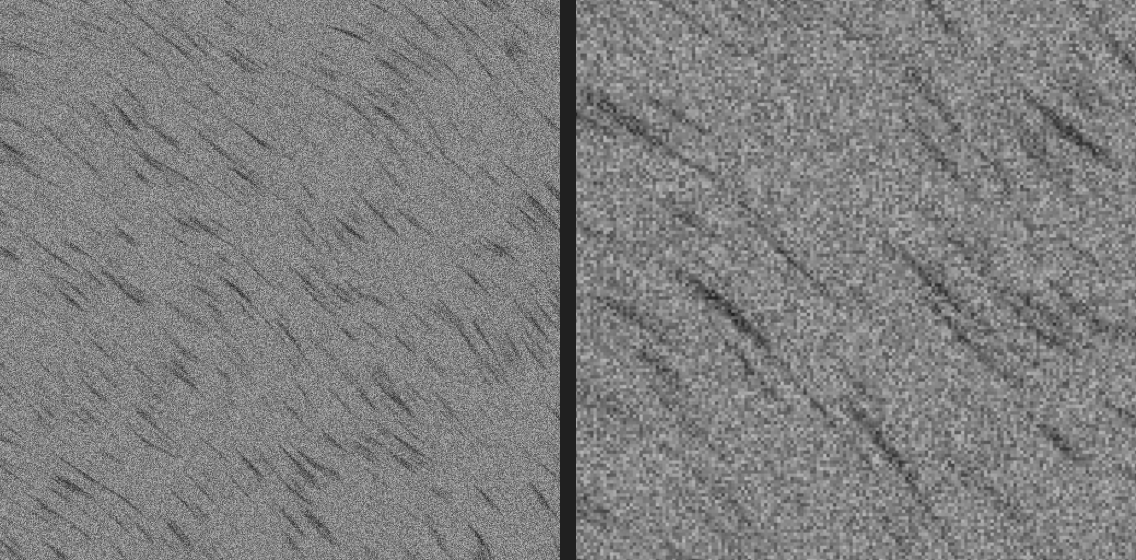
Left: the whole. Right: its middle third, enlarged.
Reproduce this texture procedurally as a Shadertoy shader.

```glsl
// Gray grainy stone: fine soft-contrast grain, darkened along many slanted
// streaks. The streaks are stretched gradient noise in a rotated, gently bent
// frame; the grain is a dense grid of hashed values with softened cell edges.

// Integer hash: two random values in 0..1 for a lattice cell
vec2 hash2(vec2 cell) {
    uvec2 v = uvec2(ivec2(cell)) * 1664525u + 1013904223u;
    v.x += v.y * 1664525u;
    v.y += v.x * 1664525u;
    v ^= v >> 16u;
    v.x += v.y * 1664525u;
    v.y += v.x * 1664525u;
    v ^= v >> 16u;
    return vec2(v >> 8u) / 16777216.0;
}

float cornerSlope(vec2 cell, vec2 offset) {
    return dot(hash2(cell) * 2.0 - 1.0, offset);
}

// Gradient noise, roughly -0.7..0.7
float gradientNoise(vec2 p) {
    vec2 i = floor(p), f = p - i;
    vec2 w = f * f * f * (f * (f * 6.0 - 15.0) + 10.0);
    vec2 e = vec2(1.0, 0.0);
    float low = mix(cornerSlope(i, f), cornerSlope(i + e.xy, f - e.xy), w.x);
    float high = mix(cornerSlope(i + e.yx, f - e.yx), cornerSlope(i + e.xx, f - e.xx), w.x);
    return 1.3 * mix(low, high, w.y);
}

// Bell-shaped random value of one grain, -1..1
float speck(vec2 cell) {
    vec2 h = hash2(cell);
    return h.x + h.y - 1.0;
}

// Grain with narrow soft borders between cells
float grain(vec2 p) {
    vec2 i = floor(p);
    vec2 w = smoothstep(0.2, 0.8, p - i);
    vec2 e = vec2(1.0, 0.0);
    return mix(mix(speck(i), speck(i + e.xy), w.x),
               mix(speck(i + e.yx), speck(i + e.xx), w.x), w.y);
}

// Darkness of the slanted streaks, 0..1
float streaks(vec2 uv) {
    // x runs along the streaks (down to the right), y across them
    float angle = radians(-41.0);
    vec2 along = vec2(cos(angle), sin(angle));
    vec2 c = uv - 0.5;
    vec2 q = vec2(dot(c, along), dot(c, vec2(-along.y, along.x)));

    // Steeper toward the right, with broad bends
    q.y -= -0.13 * q.x * q.x;
    q.y += 0.05 * gradientNoise(uv * 3.0 + 17.0) + 0.005 * gradientNoise(uv * 10.0 + 5.0);

    float thin = gradientNoise(q * vec2(14.0, 130.0) + 31.0);
    float broad = gradientNoise(q * vec2(9.0, 60.0) + 73.0);
    float patches = gradientNoise(q * vec2(5.0, 14.0) + 9.0);
    return smoothstep(0.0, 0.7, 0.55 * thin + 0.55 * broad + 0.25 * patches);
}

void mainImage(out vec4 fragColor, in vec2 fragCoord) {
    vec2 uv = fragCoord / iResolution.y;

    float gray = 0.52 + 0.215 * grain(uv * 512.0 - 0.5 + 1000.0) - 0.23 * streaks(uv);

    fragColor = vec4(vec3(clamp(gray, 0.0, 1.0)), 1.0);
}
```
